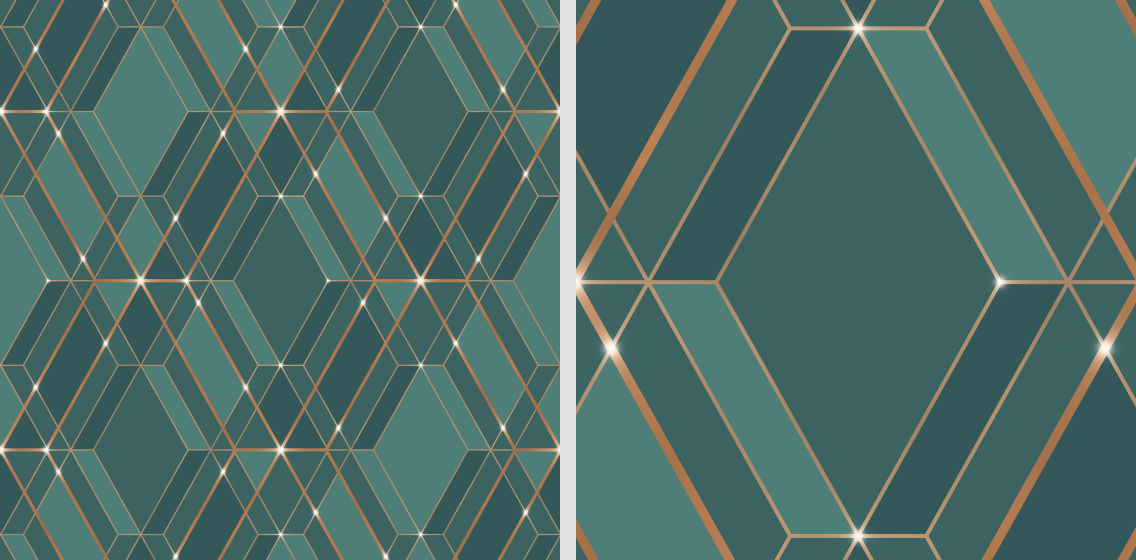
Left: the whole. Right: its middle third, enlarged.
Write a three.js fragment shader that draws this pattern.

```glsl
varying vec2 vUv;

const vec2 SCALE = vec2(4.0, 3.31);   // lattice half-steps across the canvas
const float SLOPE = 0.676;            // horizontal run of a slanted line per row
const float STRIP = 0.5;              // reach of the hexagon around each diamond
const float THICK = 0.0028;
const float THIN = 0.0012;

const vec3 MID = vec3(0.235, 0.390, 0.385);
const vec3 DARK = vec3(0.205, 0.340, 0.350);
const vec3 LIGHT = vec3(0.308, 0.490, 0.468);
const vec3 COPPER = vec3(0.680, 0.465, 0.305);
const vec3 PALE_COPPER = vec3(0.730, 0.570, 0.420);
const vec3 CREAM = vec3(1.0, 0.90, 0.78);

vec2 hashGradient(vec2 cell) {
  float angle = 6.2832 * fract(sin(dot(cell, vec2(127.1, 311.7))) * 43758.5);
  return vec2(cos(angle), sin(angle));
}

float gradientNoise(vec2 p) {
  vec2 i = floor(p), f = fract(p);
  vec2 w = f * f * (3.0 - 2.0 * f), e = vec2(1.0, 0.0);
  float low = mix(dot(hashGradient(i), f), dot(hashGradient(i + e), f - e), w.x);
  float high = mix(dot(hashGradient(i + e.yx), f - e.yx),
                   dot(hashGradient(i + 1.0), f - 1.0), w.x);
  return mix(low, high, w.y);
}

// Rhombic distance: constant along the slanted lines
float rhombus(vec2 p) {
  return abs(p.x) + SLOPE * abs(p.y);
}

// Closest lattice point whose coordinate sum has the given parity
vec2 nearestNode(vec2 q, float parity) {
  vec2 base = floor(q);
  float odd = mod(base.x + base.y + parity, 2.0);
  vec2 a = base + vec2(odd, 0.0);
  vec2 b = base + vec2(1.0 - odd, 1.0);
  return rhombus(q - a) < rhombus(q - b) ? a : b;
}

float stroke(float dist, float halfWidth, float px) {
  return 1.0 - smoothstep(halfWidth - 0.6 * px, halfWidth + 0.6 * px, abs(dist));
}

float slanted(float reach, float level, float halfWidth, float px) {
  float steepness = length(SCALE * vec2(1.0, SLOPE));
  return stroke((reach - level) / steepness, halfWidth, px);
}

// x: bright core, y: soft halo
vec2 sparkle(vec2 offset, float size) {
  float r = length(offset / SCALE) / size;
  return vec2(exp(-r * r), exp(-0.45 * r));
}

vec3 tileColour(vec2 d, vec2 s, float dReach, float sReach, float variant, float starVariant) {
  vec3 toned = d.x * d.y > 0.0 ? LIGHT : DARK;
  if (dReach < SLOPE * 0.5) return mix(MID, LIGHT, variant);
  if (dReach < STRIP && abs(d.y) < 0.5) return toned;
  if (sReach < SLOPE * 0.5) {
    if (abs(s.x) < SLOPE * abs(s.y)) {
      vec3 upper = mix(DARK, LIGHT, starVariant);
      vec3 lower = mix(MID, DARK, starVariant);
      return s.y > 0.0 ? upper : lower;
    }
    if (s.x * s.y > 0.0) return s.y > 0.0 ? DARK : LIGHT;
    return MID;
  }
  return dReach > SLOPE && sReach > STRIP ? toned : MID;
}

void main() {
  float px = fwidth(vUv.x);
  vec2 q = (vUv - vec2(0.5013, 0.4987)) * SCALE;
  vec2 diamond = nearestNode(q, 0.0), star = nearestNode(q, 1.0);
  vec2 d = q - diamond, s = q - star;
  float dReach = rhombus(d), sReach = rhombus(s);

  // Enamel tiles
  float variant = mod((diamond.x - diamond.y) * 0.5, 2.0);
  float starVariant = mod((star.x - star.y - 1.0) * 0.5, 2.0);
  vec3 colour = tileColour(d, s, dReach, sReach, variant, starVariant);

  // Thin outlines
  float thin = max(slanted(dReach, SLOPE * 0.5, THIN, px), slanted(sReach, SLOPE * 0.5, THIN, px));
  thin = max(thin, slanted(dReach, STRIP, THIN, px) * step(abs(d.y), 0.5));
  thin = max(thin, slanted(sReach, STRIP, THIN, px) * step(abs(s.y), 0.5));
  thin = max(thin, stroke((abs(d.y) - 0.5) / SCALE.y, THIN, px) * step(abs(d.x), STRIP - SLOPE * 0.5));
  thin = max(thin, stroke(s.y / SCALE.y, THIN, px) * step(abs(s.x), 1.0 - SLOPE * 0.5));

  // Thick bars
  float thick = slanted(dReach, SLOPE, THICK, px);
  thick = max(thick, stroke(s.y / SCALE.y, THICK, px) * step(abs(s.x), 1.0 - SLOPE));

  // Sparkles at stars, crossings and diamond corners
  float mirrored = step(2.0, mod(star.x, 4.0));
  vec2 e = s * vec2(1.0 - 2.0 * mirrored, 1.0);
  e *= e.y < 0.0 ? -1.0 : 1.0;
  vec2 shine = sparkle(s, 0.0065);
  shine += sparkle(s - vec2(1.0 - SLOPE, 0.0), 0.005) * mirrored;
  shine += sparkle(e - vec2(-0.25, 0.25 / SLOPE), 0.0042);
  shine += sparkle(e - vec2(0.75 - SLOPE * 0.5, 0.5 - 0.25 / SLOPE), 0.0042);
  shine += sparkle(vec2(d.x, abs(d.y) - 0.5), 0.0035) * step(mod(diamond.x, 4.0), 1.5);
  shine += sparkle(d - vec2(SLOPE * 0.5, 0.0), 0.003) * step(mod(diamond.y, 2.0), 0.5);
  shine = min(shine, 1.0);

  // Metal with an uneven sheen
  float sheen = 1.0 + 0.16 * gradientNoise(q * 5.0);
  colour = mix(colour, mix(PALE_COPPER * sheen, CREAM, shine.y), thin * 0.88);
  colour = mix(colour, mix(COPPER * sheen, CREAM, shine.y), thick);
  colour = mix(colour, CREAM, 0.12 * shine.y * shine.y);
  colour = mix(colour, vec3(1.0, 0.98, 0.95), shine.x);
  gl_FragColor = vec4(colour, 1.0);
}
```
